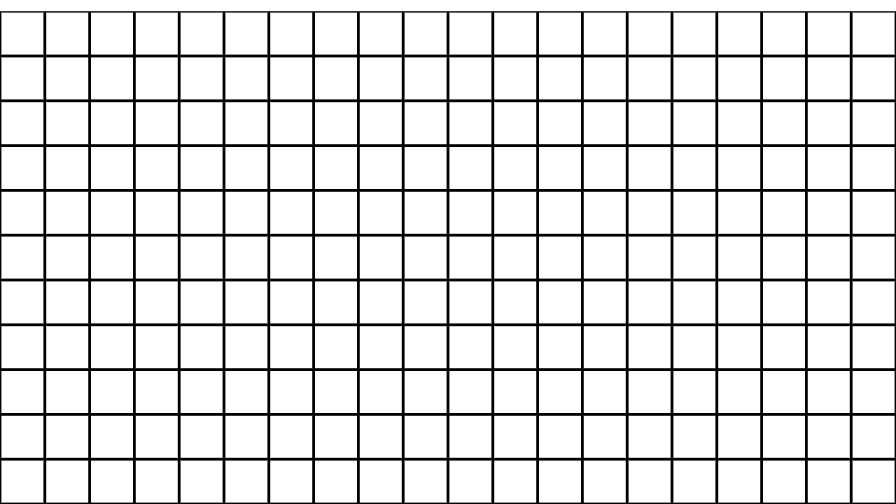
Give the GLSL for this pattern, as a Shadertoy shader.

```glsl
// Black square grid on white: 20 columns by 11 rows, anchored at the lower left.
// Each line is the distance to the nearest cell edge, box filtered over a pixel;
// the grid ends at the top of its last row and leaves a plain strip above.

// Share of a pixel lying on the positive side of a signed distance.
vec2 coverage(vec2 signedDistance, float pixelSize) {
    return clamp(signedDistance / pixelSize + 0.5, 0.0, 1.0);
}

void mainImage(out vec4 fragColor, in vec2 fragCoord) {
    // One unit is one cell
    float pixelSize = 20.0 / iResolution.x;
    vec2 cell = fragCoord * pixelSize;

    // Lines one sixteenth of a cell wide, centred on the cell edges
    vec2 edgeDistance = 0.5 - abs(fract(cell) - 0.5);
    vec2 line = coverage(0.03125 - edgeDistance, pixelSize);
    float ink = max(line.x, line.y);

    // Clip at the top of the eleventh row, halving the outer line
    ink *= coverage(vec2(11.0 - cell.y), pixelSize).x;

    vec3 paper = vec3(1.0);
    vec3 black = vec3(0.0);
    fragColor = vec4(mix(paper, black, ink), 1.0);
}
```
